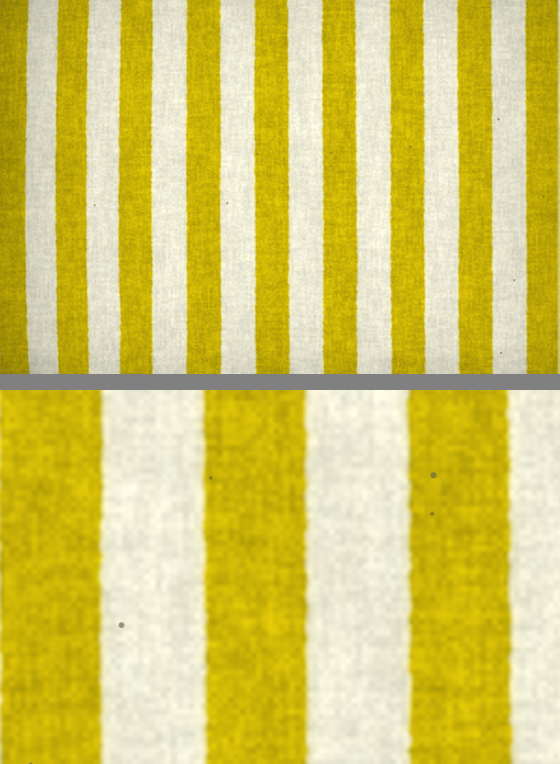
Top: the whole. Bottom: its middle third, enlarged.
A Shadertoy shader for this pattern:

```glsl
// Woven cloth with vertical mustard and off-white stripes: a gently warped
// stripe coordinate gives the bands, stretched value noise gives the threads,
// and soft shading, pale rims and sparse flecks add wear.

const vec3 MUSTARD = vec3(0.80, 0.71, 0.025);
const vec3 CREAM = vec3(0.935, 0.925, 0.84);
const vec3 RIM = vec3(0.95, 0.93, 0.76);
const vec3 FLECK = vec3(0.40, 0.38, 0.25);

const float BANDS = 16.5;         // bands of either colour across the width
const float FIRST_EDGE = 0.507;   // bands to the left of the first edge
const float LEFT_SQUEEZE = 5.5;   // narrows the bands near the left side
const float BOW = 0.0055;         // sideways bend of the left bands
const float WOBBLE = 0.035;       // waviness of each edge, in bands
const float EDGE_SOFT = 0.045;    // half width of an edge, in bands
const float WARP_THREADS = 170.0; // threads per canvas height
const float WEFT_THREADS = 150.0;
const float FLECK_CELLS = 14.0;
const float FLECK_CHANCE = 0.045;

float hash(vec2 p) {
    vec3 q = fract(vec3(p.xyx) * 0.1031);
    q += dot(q, q.yzx + 33.33);
    return fract((q.x + q.y) * q.z);
}

float noise(vec2 p) {
    vec2 i = floor(p), f = fract(p);
    f = f * f * (3.0 - 2.0 * f);
    return mix(mix(hash(i), hash(i + vec2(1, 0)), f.x),
               mix(hash(i + vec2(0, 1)), hash(i + vec2(1, 1)), f.x), f.y);
}

// Centred noise in the range -0.5 to 0.5
float grain(vec2 p) {
    return noise(p) - 0.5;
}

// Stripe coordinate: whole numbers lie on the edges between bands
float stripeCoord(vec2 uv) {
    float bend = BOW * sin(3.14159 * uv.y) * (1.0 - smoothstep(0.0, 0.45, uv.x));
    float lean = 0.003 * (0.5 - uv.y) * smoothstep(0.3, 0.6, uv.x);
    float x = uv.x + bend - lean;
    float squeeze = max(0.3 - x, 0.0);
    float k = BANDS * x - FIRST_EDGE - LEFT_SQUEEZE * squeeze * squeeze;
    float edge = floor(k + 0.5);
    k += WOBBLE * grain(vec2(edge * 7.3, uv.y * 7.0));
    return k + WOBBLE * grain(vec2(edge * 3.1 + 40.0, uv.y * 110.0));
}

// Distance to the nearest edge in bands, positive inside cream
float creamDistance(float k) {
    return 0.5 - abs(2.0 * fract(0.5 * (k + 0.5)) - 1.0);
}

// Brightness of the threads, with upright fibres and broad mottling
float weave(vec2 p) {
    float warp = grain(p * vec2(WARP_THREADS, 28.0));
    float weft = grain(p * vec2(32.0, WEFT_THREADS) + 17.0);
    float fuzz = grain(p * 200.0 + 51.0);
    float mottle = grain(p * vec2(24.0, 9.0) + 80.0);
    return 0.065 * warp + 0.06 * weft + 0.085 * fuzz + 0.04 * mottle;
}

// Darkening towards the border, strongest on the left
float borderShade(vec2 uv) {
    vec2 c = 2.0 * uv - 1.0;
    vec2 fall = c * c * c * c;
    float side = fall.x * (c.x < 0.0 ? 0.20 : 0.11);
    float hem = 0.03 * (1.0 - smoothstep(0.03, 0.065, uv.y));
    return 1.0 - side - 0.07 * fall.y - hem;
}

// Rare small knots, one at most in each cell
float flecks(vec2 p, float pixel) {
    vec2 cell = floor(p * FLECK_CELLS);
    vec2 centre = 0.2 + 0.6 * vec2(hash(cell + 11.0), hash(cell + 29.0));
    float d = length(fract(p * FLECK_CELLS) - centre) / FLECK_CELLS;
    float radius = mix(0.001, 0.003, hash(cell + 47.0));
    float dot1 = 1.0 - smoothstep(radius - pixel, radius + pixel, d);
    return dot1 * step(hash(cell + 5.0), FLECK_CHANCE);
}

void mainImage(out vec4 fragColor, in vec2 fragCoord) {
    vec2 uv = fragCoord / iResolution.xy;
    vec2 p = fragCoord / iResolution.y;
    float pixel = 1.0 / iResolution.y;

    // Bands with soft edges and a pale rim just inside the cream
    float d = creamDistance(stripeCoord(uv));
    float soft = max(EDGE_SOFT, 0.75 * BANDS / iResolution.x);
    float cream = smoothstep(-soft, soft, d);
    vec3 col = mix(MUSTARD, CREAM, cream);
    float rim = cream * (1.0 - smoothstep(soft, 3.0 * soft, d));
    col = mix(col, RIM, 0.45 * rim);

    // Threads, slightly stronger in the dyed bands
    col *= 1.0 + weave(p) * mix(1.5, 0.9, cream);
    col += 0.012 * cream * grain(p * vec2(60.0, 45.0)) * vec3(1, 0, -1);

    // Wear and shading
    col = mix(col, FLECK, 0.65 * flecks(p, pixel));
    col *= borderShade(uv);
    float selvedge = smoothstep(0.996 - pixel, 0.996 + pixel, uv.x);
    col = mix(col, CREAM, 0.5 * selvedge);

    fragColor = vec4(clamp(col, 0.0, 1.0), 1.0);
}
```
